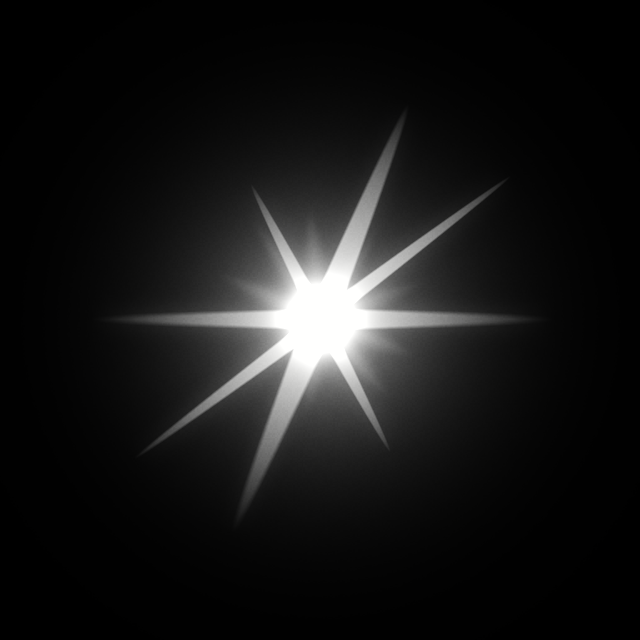
A WebGL 2 fragment shader for this background:

```glsl
#version 300 es
precision highp float;

uniform vec2 u_resolution;
out vec4 outColor;

const vec2 CENTER = vec2(0.501, 0.501);
const vec3 LIGHT_TINT = vec3(1.0, 1.0, 0.995);
const float HALO_STRENGTH = 1.3;
const float HALO_FALLOFF = 0.086;
const float CORE_STRENGTH = 0.65;
const float CORE_RADIUS = 0.052;
const float RAY_STRENGTH = 0.95;
const float RAY_GLOW = 0.17;
const float RAY_GLOW_WIDTH = 0.024;
const float PETAL_STRENGTH = 0.24;
const float PETAL_WIDTH = 0.016;
const float GRAIN_CELLS = 384.0;
const float GRAIN_STRENGTH = 0.025;

// Sharp rays: angle in degrees, length, half width, edge softness
const int RAY_COUNT = 8;
const vec4 RAYS[RAY_COUNT] = vec4[](
    vec4(0.0, 0.365, 0.017, 0.008),
    vec4(37.0, 0.372, 0.013, 0.002),
    vec4(67.8, 0.363, 0.022, 0.004),
    vec4(117.3, 0.238, 0.013, 0.002),
    vec4(180.0, 0.360, 0.016, 0.008),
    vec4(216.8, 0.363, 0.013, 0.003),
    vec4(247.6, 0.362, 0.024, 0.007),
    vec4(297.7, 0.234, 0.013, 0.002));

// Soft petals: angle in degrees, length
const int PETAL_COUNT = 8;
const vec2 PETALS[PETAL_COUNT] = vec2[](
    vec2(20.0, 0.175), vec2(58.0, 0.165),
    vec2(95.7, 0.185), vec2(124.0, 0.190),
    vec2(156.0, 0.180), vec2(262.0, 0.155),
    vec2(311.0, 0.170), vec2(339.0, 0.165));

float hash(vec2 p) {
    return fract(sin(dot(p, vec2(12.9898, 78.233))) * 43758.5453);
}

// Coordinates along and across a direction
vec2 alongAcross(vec2 p, float degrees) {
    float a = radians(degrees);
    vec2 axis = vec2(cos(a), sin(a));
    return vec2(dot(p, axis), abs(dot(p, vec2(-axis.y, axis.x))));
}

float bell(float x) {
    return exp(-x * x);
}

float screenBlend(float base, float light) {
    return 1.0 - (1.0 - base) * (1.0 - light);
}

float sharpRay(vec2 p, vec4 ray) {
    vec2 q = alongAcross(p, ray.x);
    float t = clamp(q.x / ray.y, 0.0, 1.0);
    float remaining = 1.0 - t;
    float halfWidth = ray.z * pow(remaining, 0.6);
    float softness = mix(0.0025, ray.w, t);
    float beam = 1.0 - smoothstep(halfWidth - softness, halfWidth + softness, q.y);
    float fade = pow(remaining, 0.6 + 60.0 * ray.w);
    float glow = RAY_GLOW * remaining * bell(q.y / RAY_GLOW_WIDTH);
    return smoothstep(-0.01, 0.02, q.x) * max(RAY_STRENGTH * beam * fade, glow);
}

float softPetal(vec2 p, vec2 petal) {
    vec2 q = alongAcross(p, petal.x);
    float remaining = 1.0 - smoothstep(0.4, 1.0, q.x / petal.y);
    float width = PETAL_WIDTH * (0.35 + 0.65 * remaining);
    return PETAL_STRENGTH * smoothstep(0.0, 0.04, q.x) * remaining * bell(q.y / width);
}

void main() {
    vec2 uv = gl_FragCoord.xy / u_resolution;
    vec2 p = uv - CENTER;
    float r = length(p);

    // Round halo with a faint outer limit
    float halo = HALO_STRENGTH * exp(-r / HALO_FALLOFF);
    halo += 0.025 * (1.0 - smoothstep(0.15, 0.48, r));
    float light = min(halo, 0.98);

    // Petals lie under the sharp rays
    for (int i = 0; i < PETAL_COUNT; i++) {
        light = screenBlend(light, softPetal(p, PETALS[i]));
    }
    float rays = 0.0;
    for (int i = 0; i < RAY_COUNT; i++) {
        rays = max(rays, sharpRay(p, RAYS[i]));
    }
    light = screenBlend(light, rays);
    light += CORE_STRENGTH * bell(r / CORE_RADIUS);

    // Grain shows in the grey tones only
    float grain = hash(floor(uv * GRAIN_CELLS)) - 0.5;
    light = clamp(light, 0.0, 1.0);
    light += grain * GRAIN_STRENGTH * 4.0 * light * (1.0 - light);
    outColor = vec4(LIGHT_TINT * light, 1.0);
}
```
